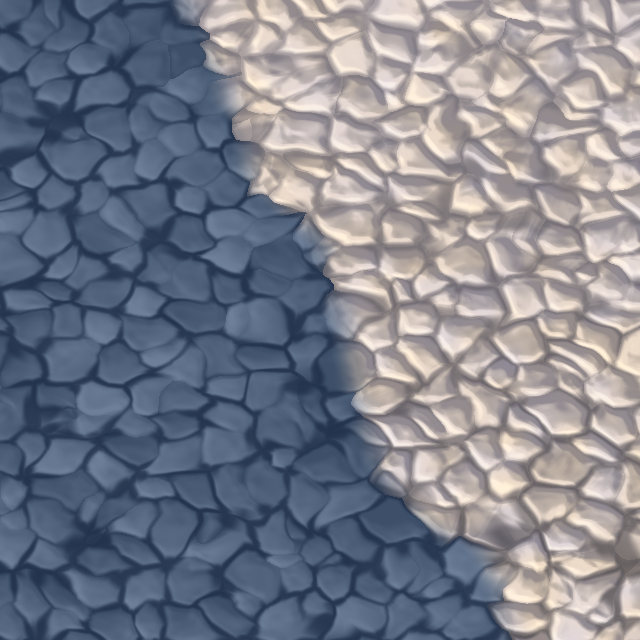
This texture is drawn by a three.js fragment shader. Its source:

```glsl
varying vec2 vUv;

#define GRID vec2(15.5, 19.5)
#define JITTER 0.95
#define STRETCH 1.6
#define ANGULAR 0.6
#define GAP 0.22
#define DOME 0.5
#define ROUGHNESS 0.4
#define PENUMBRA 0.024

struct Stone {
  vec2 toCentre;
  vec2 seed;
  float reach;
  float edge;
};

vec2 hash2(vec2 p) {
  vec3 q = fract(p.xyx * vec3(0.1031, 0.1030, 0.0973));
  q += dot(q, q.yzx + 33.33);
  return fract((q.xx + q.yz) * q.zy);
}

float noise(vec2 p) {
  vec2 i = floor(p), f = fract(p);
  f = f * f * (3.0 - 2.0 * f);
  return mix(mix(hash2(i).x, hash2(i + vec2(1, 0)).x, f.x),
             mix(hash2(i + vec2(0, 1)).x, hash2(i + vec2(1, 1)).x, f.x), f.y);
}

// Cellular stones, each with its own size, turn and elongation
Stone findStone(vec2 p) {
  Stone s;
  float first = 9.0, second = 9.0;
  vec2 cell = floor(p);
  for (int y = -2; y <= 2; y++) {
    for (int x = -2; x <= 2; x++) {
      vec2 id = cell + vec2(x, y);
      vec2 seed = hash2(id + 71.0);
      vec2 offset = id + 0.5 + JITTER * (hash2(id + 20.0) - 0.5) - p;
      float a = seed.x * 3.1416;
      vec2 local = mat2(cos(a), sin(a), -sin(a), cos(a)) * offset;
      local.y *= mix(1.0, STRETCH, seed.y);
      // Blend round and angular outlines
      float d = mix(length(local), 0.7 * (abs(local.x) + abs(local.y)), ANGULAR);
      d -= 0.3 * fract(seed.y * 7.0);
      if (d < first) {
        second = first;
        first = d;
        s.toCentre = offset;
        s.seed = seed;
      } else {
        second = min(second, d);
      }
    }
  }
  s.reach = first;
  s.edge = second - first;
  return s;
}

float relief(vec2 p) {
  Stone s = findStone(p);
  float grain = noise(p * 2.4) - 0.5 * abs(noise(p * 3.7 + 9.0) - 0.5);
  return 0.7 * smoothstep(0.0, DOME, s.edge) - 0.45 * s.reach + ROUGHNESS * grain;
}

// Horizontal place of the shadow border at height y
float shadowBorder(float y) {
  return 0.80 - 0.25 * y - 0.14 * smoothstep(0.08, 0.28, y)
       - 0.085 * smoothstep(0.60, 0.72, y) - 0.03 * smoothstep(0.75, 1.0, y);
}

vec3 shadedColour(float tone, float body) {
  vec3 c = mix(vec3(0.24, 0.31, 0.41), vec3(0.43, 0.50, 0.60), clamp(tone, 0.0, 1.0));
  return mix(vec3(0.13, 0.19, 0.29), c, body);
}

vec3 sunlitColour(float tone, float body, float warmth) {
  vec3 c = mix(vec3(0.57, 0.55, 0.57), vec3(0.73, 0.70, 0.68), smoothstep(0.0, 0.45, tone));
  c = mix(c, vec3(0.90, 0.86, 0.83), smoothstep(0.4, 0.72, tone));
  c = mix(c, vec3(0.98, 0.95, 0.90), smoothstep(0.8, 1.3, tone));
  c *= mix(vec3(0.98, 0.98, 1.03), vec3(1.04, 1.0, 0.94), warmth);
  return mix(vec3(0.46, 0.44, 0.48), c, 0.4 + 0.6 * body);
}

void main() {
  vec2 p = vUv * GRID;
  p += 0.35 * (vec2(noise(p * 1.4), noise(p * 1.4 + 40.0)) - 0.5);
  Stone s = findStone(p);

  // Slope of the relief; light falls on the lower left flanks
  float e = 0.08;
  vec2 slope = vec2(relief(p + vec2(e, 0.0)) - relief(p - vec2(e, 0.0)),
                    relief(p + vec2(0.0, e)) - relief(p - vec2(0.0, e))) / (2.0 * e);
  float light = dot(slope, vec2(0.5, 0.8));

  // Faint broken seams, and dark pockets where stones leave a corner open
  float seam = 1.0 - smoothstep(0.0, GAP, s.edge);
  float pocket = smoothstep(0.27, 0.52, s.reach) * (1.0 - smoothstep(0.06, 0.36, s.edge));
  float open = smoothstep(0.3, 0.8, noise(p * 1.2 + 60.0));
  float body = (1.0 - seam * mix(0.1, 0.6, open)) * (1.0 - 0.8 * pocket);

  // Flat facets and broad variations
  float facet = dot(s.toCentre, s.seed - 0.5);
  float broad = noise(vUv * 5.0 + 3.0);
  float fine = noise(p * 4.0);
  float border = vUv.x - shadowBorder(vUv.y);
  float shadeTone = 0.53 + 0.6 * (s.seed.x - 0.5) + 0.3 * (broad - 0.5)
                  + 0.06 * light + 0.6 * facet + 0.2 * (fine - 0.5)
                  - 0.35 * smoothstep(0.65, 1.0, vUv.y) * (1.0 - vUv.x)
                  - 0.12 * smoothstep(-0.2, 0.0, border);
  float sunTone = 0.49 + 0.22 * light + 0.35 * (s.seed.x - 0.5)
                + 0.5 * facet + 0.2 * (fine - 0.5) + 0.2 * (broad - 0.5);

  vec3 shade = shadedColour(shadeTone, body);
  vec3 sun = sunlitColour(sunTone, body, noise(p * 1.3 + 15.0));
  sun *= 1.0 - 0.35 * (1.0 - body) * (1.0 - vUv.y);

  // Border follows whole stones as well as the ground
  vec2 place = vUv + 0.35 * s.toCentre / GRID;
  float lit = smoothstep(-PENUMBRA, PENUMBRA, place.x - shadowBorder(place.y));
  gl_FragColor = vec4(mix(shade, sun, lit), 1.0);
}
```
